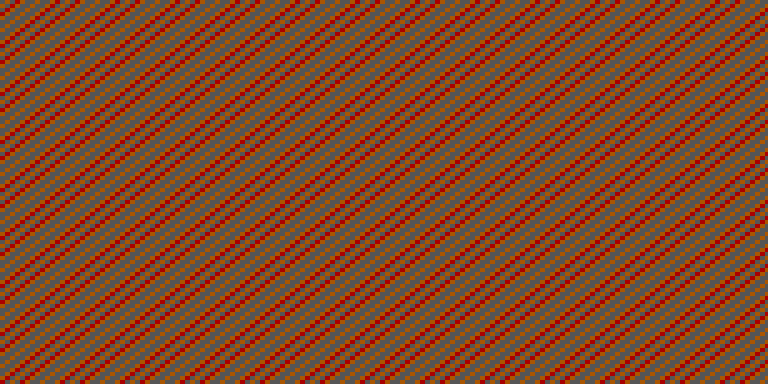
A Shadertoy shader for this pattern:

```glsl
// Diagonal twill weave of grey, brown and red cells, stepping up to the right.

const vec2 GRID = vec2(153.6, 96.0);   // cells across and down
const int REPEAT = 12;                 // cells in one diagonal repeat
const int PHASE = 0;                   // thread at the lower left corner

const vec3 GREY  = vec3(0.333, 0.333, 0.333);
const vec3 BROWN = vec3(0.667, 0.333, 0.0);
const vec3 RED   = vec3(0.667, 0.0, 0.0);

// Thread order along a row: 0 grey, 1 brown, 2 red
const int THREADS[REPEAT] = int[REPEAT](
    2, 0, 1, 0, 2, 1, 0, 0, 1, 0, 0, 1);

// Each row shifts the thread order one cell to the right
vec3 cellColor(vec2 cell) {
    float diagonal = mod(cell.x - cell.y + float(PHASE), float(REPEAT));
    int thread = THREADS[int(diagonal + 0.5) % REPEAT];
    return thread == 0 ? GREY : (thread == 1 ? BROWN : RED);
}

void mainImage(out vec4 fragColor, in vec2 fragCoord) {
    // Pixel footprint in cell units
    vec2 footprint = GRID / iResolution.xy;
    vec2 center = fragCoord * footprint;
    vec2 cell = floor(center - 0.5 * footprint + 1e-4);

    // Share of the pixel that lies in the next cell on each axis
    vec2 cover = (center + 0.5 * footprint - cell - 1.0) / footprint;
    cover = clamp(cover, 0.0, 1.0);

    // Area-weighted blend of the cells under the pixel
    vec3 lower = mix(cellColor(cell), cellColor(cell + vec2(1.0, 0.0)), cover.x);
    vec3 upper = mix(cellColor(cell + vec2(0.0, 1.0)), cellColor(cell + 1.0), cover.x);
    fragColor = vec4(mix(lower, upper, cover.y), 1.0);
}
```
